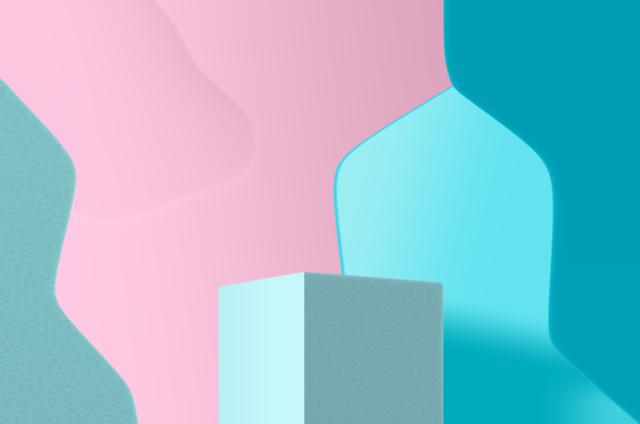
Give the GLSL for this background, as a WebGL 1 fragment shader.

```glsl
precision highp float;
// A pastel studio still life: wavy paper cards in pink, aqua and teal behind a pale block.
// Each card edge is a chain of straight runs joined by rounded bends (soft hinges);
// the cards are layered back to front with soft lighting and a little paper grain.

uniform vec2 u_resolution;

// Rounded ramp: 0 for t << 0, t for t >> 0, bend radius set by w.
float hinge(float t, float w) {
  return 0.5 * (t + sqrt(t * t + w * w));
}

// Antialiased coverage of the side where s > 0.
float cover(float s) {
  float px = 1.0 / u_resolution.y;
  return smoothstep(-px, px, s);
}

vec2 gradientAt(vec2 cell) {
  float a = 6.2832 * fract(sin(dot(cell, vec2(127.1, 311.7))) * 43758.5);
  return vec2(cos(a), sin(a));
}

float gradientNoise(vec2 p) {
  vec2 i = floor(p), f = fract(p);
  vec2 u = f * f * f * (f * (f * 6.0 - 15.0) + 10.0);
  vec2 e = vec2(1.0, 0.0);
  float low = mix(dot(gradientAt(i), f), dot(gradientAt(i + e), f - e), u.x);
  float high = mix(dot(gradientAt(i + e.yx), f - e.yx),
                   dot(gradientAt(i + 1.0), f - 1.0), u.x);
  return mix(low, high, u.y);
}

// Card edges: x as a function of depth d below the top.
float grayCardEdge(float d) {
  return 0.95 * (d - 0.18) - 1.22 * hinge(d - 0.389, 0.042)
       + 1.24 * hinge(d - 0.707, 0.038) - 0.85 * hinge(d - 0.916, 0.032);
}

float tealCardEdge(float d) {
  return 1.041 + 0.3 * hinge(d - 0.141, 0.04) + 1.15 * hinge(d - 0.207, 0.015)
       - 1.53 * hinge(d - 0.381, 0.055) + 1.25 * hinge(d - 0.8125, 0.03);
}

float aquaCardEdge(float d) {
  return 1.056 - 1.68 * (d - 0.201) + 1.82 * hinge(d - 0.377, 0.045);
}

// Positive inside the faint pink cutout, bounded by a right and a lower edge.
float pinkCutout(float x, float d) {
  float right = 0.365 + d - 0.55 * hinge(d - 0.049, 0.03)
              + 0.8 * hinge(d - 0.16, 0.02) - 1.24 * hinge(d - 0.281, 0.05);
  float lower = 0.512 + 0.5 * (x - 0.176) - 0.95 * hinge(x - 0.254, 0.05)
              + 0.2 * hinge(x - 0.469, 0.03) - 0.75 * hinge(x - 0.576, 0.03);
  float a = right - x, b = lower - d;
  return -0.03 * log(exp(-a / 0.03) + exp(-b / 0.03));
}

void main() {
  vec2 uv = gl_FragCoord.xy / u_resolution;
  float x = 1.5 * uv.x;
  float d = 1.0 - uv.y;
  float grain = gradientNoise(vec2(x, d) * vec2(90.0, 130.0))
              + 0.6 * gradientNoise(vec2(x, d) * 230.0);

  // Pink backdrop, dimmer towards the upper right
  float dim = smoothstep(0.15, 1.2, x + 0.12 * (0.5 - d));
  vec3 color = mix(vec3(0.995, 0.79, 0.885), vec3(0.865, 0.64, 0.74), dim);

  // Cutout with a shaded upper edge and a light lower rim
  float cut = pinkCutout(x, d);
  float inside = smoothstep(-0.004, 0.006, cut);
  float shade = 0.035 * exp(-max(cut, 0.0) * 9.0) * (1.0 - smoothstep(0.2, 0.42, d));
  color -= inside * (shade + 0.008) * vec3(0.8, 1.1, 1.0);
  color += 0.014 * exp(-pow(cut / 0.012, 2.0)) * smoothstep(0.25, 0.4, d);

  // Aqua card with the soft shadow cast low across it
  float fromLeft = x - aquaCardEdge(d);
  float tealEdge = tealCardEdge(d);
  vec3 aqua = mix(vec3(0.61, 0.93, 0.95), vec3(0.39, 0.89, 0.94),
                  smoothstep(0.8, 1.2, x + 0.25 * (d - 0.45)));
  float shadow = smoothstep(0.70, 0.84, d - 0.22 * (x - 1.1));
  vec3 shadowColor = mix(vec3(0.0, 0.67, 0.74), vec3(0.25, 0.81, 0.87),
                         smoothstep(1.25, 1.45, x) * smoothstep(0.86, 0.96, d));
  aqua = mix(aqua, shadowColor, shadow);
  aqua = mix(aqua, vec3(0.16, 0.83, 0.92), 0.85 * (1.0 - smoothstep(0.003, 0.011, fromLeft)));
  color = mix(color, aqua, cover(fromLeft) * step(0.19, d));

  // Deep teal card, with a thin bright line along its edge
  float intoTeal = x - tealEdge;
  vec3 teal = vec3(0.0, 0.62, 0.71) + 0.012 * (d - 0.5);
  teal += vec3(0.06, 0.12, 0.12) * exp(-max(intoTeal, 0.0) / 0.006);
  color = mix(color, teal, cover(intoTeal));

  // Grainy gray-green card on the left
  float intoGray = grayCardEdge(d) - x;
  vec3 gray = mix(vec3(0.50, 0.76, 0.78), vec3(0.48, 0.73, 0.75), d) + 0.035 * grain;
  gray += 0.10 * exp(-max(intoGray, 0.0) / 0.005);
  color = mix(color, gray, cover(intoGray));

  // Block: bright left face, shaded right face, light along the top
  float corner = 0.713;
  float top = x < corner ? 0.641 + 0.174 * (corner - x) : 0.641 + 0.077 * (x - corner);
  float belowTop = d - top;
  float fromSide = min(x - 0.512, 1.039 - x);
  float body = min(min(belowTop, fromSide), (belowTop + fromSide - 0.006) * 0.7);
  vec3 lit = mix(vec3(0.72, 0.94, 0.965), vec3(0.78, 0.97, 0.985),
                 smoothstep(0.512, 0.66, x));
  vec3 shaded = mix(vec3(0.48, 0.69, 0.71), vec3(0.46, 0.66, 0.685), d) + 0.018 * grain;
  shaded += 0.10 * exp(-max(body, 0.0) / 0.004);
  color = mix(color, mix(lit, shaded, cover(x - corner)), cover(body));

  gl_FragColor = vec4(clamp(color, 0.0, 1.0), 1.0);
}
```
